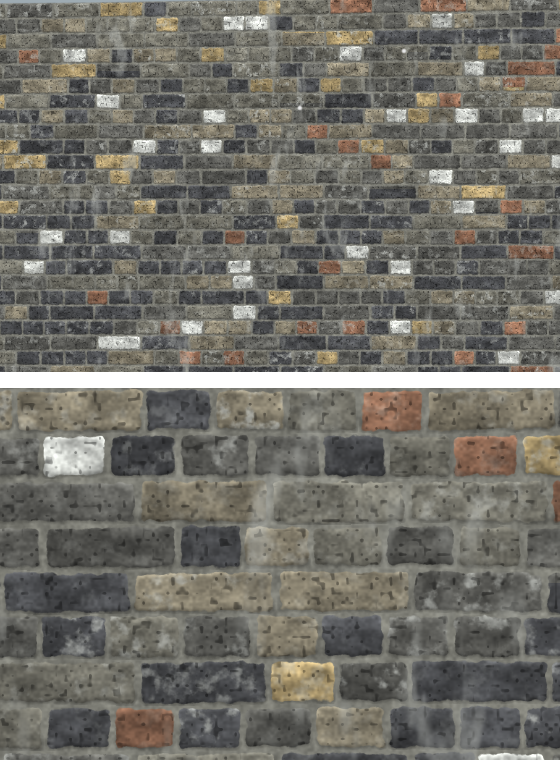
Top, the full canvas; bottom, a detail of the centre.
Give the GLSL for this texture, as a Shadertoy shader.

```glsl
const float COURSE = 0.0405;      // height of one course, canvas height = 1
const float STRETCHER = 0.1232;   // length of a long brick with its joint
const float JOINT = 0.0050;
const float CORNER = 0.0035;
const float WALL_TOP = 0.990;
const float BOND_ORIGIN = 0.629;  // x of a stretcher joint
const float HEADER_SHIFT = 0.31;  // in stretcher lengths
const float TOP_SKEW = 0.024;     // rise of the top courses to the right
const float EDGE_WEAR = 0.0055;
const vec3 MORTAR = vec3(0.54, 0.54, 0.505);
const vec3 COPING = vec3(0.62, 0.67, 0.70);
const vec3 LIME = vec3(0.70, 0.71, 0.69);
const vec3 WHITEWASH = vec3(0.76, 0.77, 0.75);
const int TONES = 6;
const vec3 TONE[TONES] = vec3[](
    vec3(0.27, 0.275, 0.285), vec3(0.34, 0.34, 0.325), vec3(0.41, 0.405, 0.37),
    vec3(0.49, 0.465, 0.40), vec3(0.61, 0.54, 0.39), vec3(0.51, 0.375, 0.30));
const float TONE_END[TONES] = float[](0.27, 0.52, 0.75, 0.89, 0.95, 1.0);

float hash(vec2 p) {
    vec3 q = fract(vec3(p.xyx) * vec3(0.1031, 0.1030, 0.0973));
    q += dot(q, q.yzx + 33.33);
    return fract((q.x + q.y) * q.z);
}

float noise(vec2 p) {
    vec2 i = floor(p), f = fract(p);
    f = f * f * (3.0 - 2.0 * f);
    return mix(mix(hash(i), hash(i + vec2(1, 0)), f.x),
               mix(hash(i + vec2(0, 1)), hash(i + vec2(1, 1)), f.x), f.y);
}

float fbm(vec2 p) {
    float sum = 0.0, amp = 0.5;
    for (int i = 0; i < 4; i++) {
        sum += amp * noise(p);
        p = mat2(1.6, 1.2, -1.2, 1.6) * p + 17.3;
        amp *= 0.5;
    }
    return sum / 0.9375;
}

float roundBox(vec2 p, vec2 halfSize, float r) {
    vec2 q = abs(p) - halfSize + r;
    return length(max(q, 0.0)) + min(max(q.x, q.y), 0.0) - r;
}

// Alternating header and stretcher courses; xy = place in brick, zw = id
vec4 brickCell(vec2 p, out float brickLength) {
    float depth = (WALL_TOP - p.y) / COURSE;
    float row = floor(depth);
    bool headers = mod(row, 2.0) > 0.5;
    float shift = (headers ? HEADER_SHIFT : 0.0) + 0.12 * (hash(vec2(row, 71.0)) - 0.5);
    float u = (p.x - BOND_ORIGIN) / STRETCHER - shift;
    u += 0.03 * sin(u * 2.3 + row * 1.7);
    bool isSplit = hash(vec2(floor(u) + 40.0, row + 9.0)) < (headers ? 0.94 : 0.13);
    float w = isSplit ? 0.5 : 1.0;
    brickLength = w * STRETCHER;
    vec2 local = vec2((mod(u, w) - 0.5 * w) * STRETCHER, (0.5 - fract(depth)) * COURSE);
    return vec4(local, floor(u / w) * w * 2.0 + 80.0, row + 20.0);
}

vec3 brickColour(vec2 p, vec2 id, bool isHeader) {
    // Warm tones grow commoner towards the top
    float pick = pow(hash(id + 3.7), mix(1.25, 0.75, smoothstep(0.3, 1.0, p.y)));
    vec3 c = TONE[TONES - 1];
    for (int i = TONES - 1; i >= 0; i--) if (pick < TONE_END[i]) c = TONE[i];
    c *= 0.88 + 0.26 * hash(id + 11.3);
    if (hash(id + 29.1) < (isHeader ? 0.085 : 0.008)) c = WHITEWASH;

    // Soot, weathering, lime bloom and pits
    vec2 seed = id * 5.3;
    float blotch = fbm(p * vec2(45.0, 70.0) + seed);
    float bloom = fbm(p * 85.0 + seed.yx + 50.0);
    float pits = noise(p * 230.0);
    c *= 0.62 + 0.80 * blotch;
    c = mix(c, LIME, smoothstep(0.50, 0.82, bloom) * (0.15 + 0.65 * pow(hash(id + 47.0), 2.0)));
    c *= 1.0 - 0.35 * smoothstep(0.72, 0.95, pits);
    return c;
}

void mainImage(out vec4 fragColor, in vec2 fragCoord) {
    vec2 p = fragCoord / iResolution.y;
    float pixel = 1.0 / iResolution.y;
    float aspect = iResolution.x / iResolution.y;

    // Courses drift upward to the right near the top
    float lift = max(p.y - 0.5, 0.0) * 2.0;
    vec2 wall = p - vec2(0.0, TOP_SKEW * p.x / aspect * lift * lift);
    wall.y += 0.0025 * (noise(wall * vec2(9.0, 20.0)) - 0.5);

    float brickLength;
    vec4 cell = brickCell(wall, brickLength);
    vec2 halfSize = 0.5 * (vec2(brickLength, COURSE) - JOINT);
    halfSize -= 0.0010 * vec2(hash(cell.zw + 5.0), hash(cell.zw + 8.0));
    float d = roundBox(cell.xy, halfSize, CORNER);
    d += EDGE_WEAR * (fbm(p * 110.0) - 0.5);

    // Sandy mortar, shaded below each brick
    float grain = noise(p * 330.0);
    vec3 colour = MORTAR * (0.72 + 0.40 * fbm(p * 75.0) + 0.16 * (grain - 0.5));
    colour *= 1.0 - 0.20 * smoothstep(0.0, -halfSize.y, cell.y) * smoothstep(0.004, 0.0, d);

    // Brick face with lit upper and dark lower arris
    vec3 face = brickColour(p, cell.zw, brickLength < 0.75 * STRETCHER);
    float rim = smoothstep(-0.005, 0.0, d);
    face *= 1.0 + 0.22 * rim * cell.y / halfSize.y + 0.22 * (grain - 0.5);
    colour = mix(colour, face, smoothstep(pixel, -pixel, d));

    // Lime runs and a slow change of tone
    float run = fbm(p * vec2(26.0, 9.0) + 90.0);
    colour = mix(colour, LIME, 0.45 * smoothstep(0.66, 0.84, run));
    colour *= 0.94 + 0.14 * fbm(p * 3.0 + 4.0);

    // Coping strip and two pale fixings
    colour = mix(colour, COPING, smoothstep(-pixel, pixel, wall.y - WALL_TOP));
    for (int i = 0; i < 2; i++) {
        vec2 spot = vec2(0.806, 0.710) + float(i) * vec2(0.280, 0.153);
        colour = mix(colour, vec3(0.90), smoothstep(0.006 + pixel, 0.005 - pixel, length(p - spot)));
    }
    fragColor = vec4(clamp(colour, 0.0, 1.0), 1.0);
}
```
